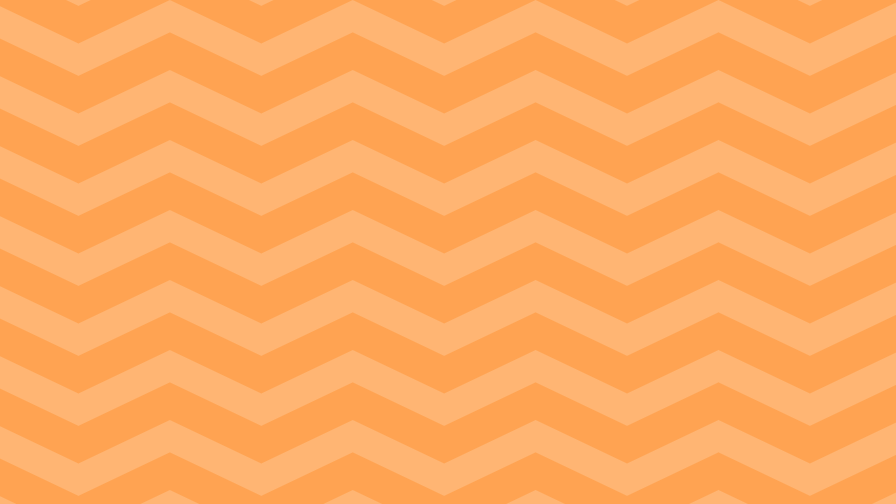
Write a WebGL 2 fragment shader that draws this pattern.

```glsl
#version 300 es
precision highp float;
// Pale orange chevron stripes zigzagging across a deeper orange ground.

uniform vec2 u_resolution;
out vec4 fragColor;

const vec3 GROUND = vec3(1.0, 0.64, 0.32);
const vec3 STRIPE = vec3(1.0, 0.71, 0.45);

// Lengths are in canvas heights.
const vec2 REPEAT = vec2(0.36285, 0.13889);
const float FIRST_VALLEY = 0.1556;
const float ZIGZAG_DEPTH = 0.0863;
const float STRIPE_HEIGHT = 0.0642;

// Triangle wave: 1 at whole phases, 0 halfway between them.
float triangleWave(float phase) {
    return abs(2.0 * fract(phase) - 1.0);
}

// Signed distance to the nearest stripe, with p.y measured down from the top.
float chevronDistance(vec2 p, vec2 repeat, float depth, float height) {
    float zigzag = depth * triangleWave((p.x - FIRST_VALLEY) / repeat.x);
    float row = (p.y - zigzag - 0.5 * height) / repeat.y;
    float offset = abs(fract(row + 0.5) - 0.5) * repeat.y;
    float slope = 2.0 * depth / repeat.x;
    return (offset - 0.5 * height) / sqrt(1.0 + slope * slope);
}

// Coverage across an edge one pixel wide.
float coverage(float dist, float pixel) {
    return clamp(0.5 - dist / pixel, 0.0, 1.0);
}

void main() {
    float pixel = 1.0 / u_resolution.y;
    vec2 p = gl_FragCoord.xy * pixel;
    p.y = 1.0 - p.y;

    float dist = chevronDistance(p, REPEAT, ZIGZAG_DEPTH, STRIPE_HEIGHT);
    fragColor = vec4(mix(GROUND, STRIPE, coverage(dist, pixel)), 1.0);
}
```
